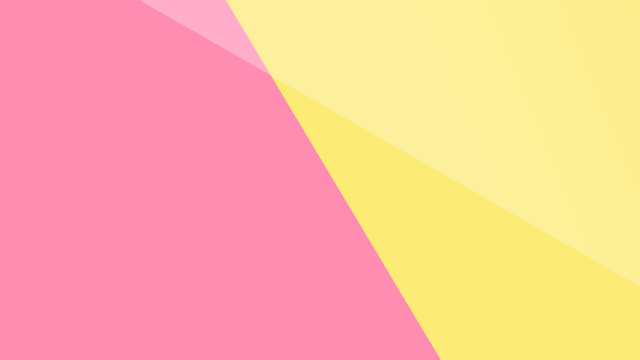
A Shadertoy shader for this background:

```glsl
// Flat pink and yellow fields split by a diagonal, under a translucent white veil.

#define PINK        vec3(1.000, 0.552, 0.698)
#define YELLOW      vec3(0.988, 0.920, 0.458)
#define ASPECT      (16.0 / 9.0)
#define SPLIT_TOP   vec2(0.6273, 1.0)
#define SPLIT_BASE  vec2(1.2245, 0.0)
#define VEIL_LEFT   vec2(0.3866, 1.0)
#define VEIL_RIGHT  vec2(1.7778, 0.2037)
#define VEIL_ALPHA  vec2(0.285, 0.165)
#define FADE_DIR    vec2(0.92, 0.38)
#define FADE_RANGE  vec2(1.40, 2.02)

// Signed distance to the line a-b, positive on its left side.
float lineDistance(vec2 p, vec2 a, vec2 b) {
    vec2 along = normalize(b - a);
    return dot(p - a, vec2(-along.y, along.x));
}

// Smooth coverage of the positive side, about one pixel wide.
float coverage(float signedDistance, float pixel) {
    return clamp(signedDistance / pixel + 0.5, 0.0, 1.0);
}

void mainImage(out vec4 fragColor, in vec2 fragCoord) {
    vec2 p = fragCoord / iResolution.xy * vec2(ASPECT, 1.0);
    float pixel = 1.0 / iResolution.y;

    // Two base fields
    float rightSide = coverage(lineDistance(p, SPLIT_TOP, SPLIT_BASE), pixel);
    vec3 color = mix(PINK, YELLOW, rightSide);

    // White veil, thinning toward the upper right corner
    float veil = coverage(lineDistance(p, VEIL_LEFT, VEIL_RIGHT), pixel);
    float fade = (dot(p, FADE_DIR) - FADE_RANGE.x) / (FADE_RANGE.y - FADE_RANGE.x);
    float alpha = mix(VEIL_ALPHA.x, VEIL_ALPHA.y, clamp(fade, 0.0, 1.0));
    color = mix(color, vec3(1.0), veil * alpha);

    fragColor = vec4(color, 1.0);
}
```
